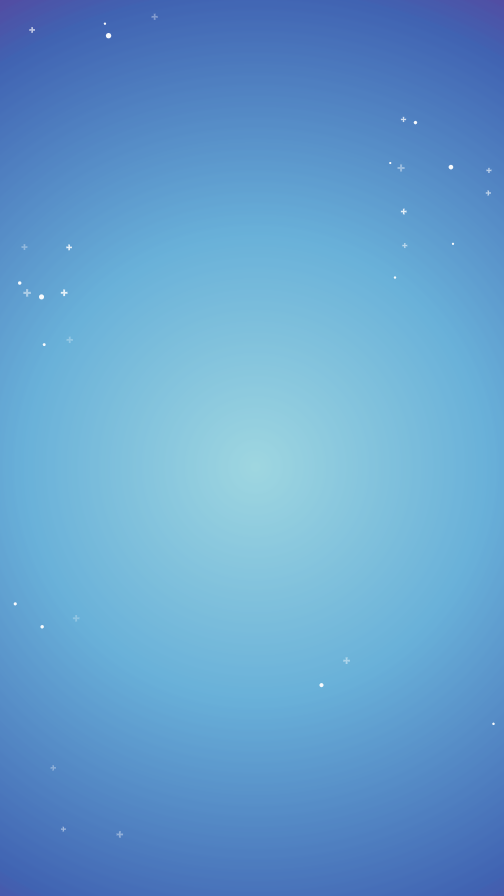
This background is drawn by a Shadertoy shader. Its source:

```glsl
// A calm night-sky backdrop: a round pale-cyan glow fading through blue to violet corners,
// built from a banded radial gradient, with small hashed dots and plus-shaped sparkles
// scattered towards the sides, more of them above the glow than below.

const vec3 GLOW_CORE   = vec3(0.620, 0.840, 0.880);
const vec3 SKY_BLUE    = vec3(0.410, 0.692, 0.850);
const vec3 DEEP_BLUE   = vec3(0.252, 0.388, 0.698);
const vec3 VIOLET_EDGE = vec3(0.325, 0.295, 0.635);
const vec2 GLOW_CENTRE = vec2(0.507, 0.479);
const int STAR_COUNT = 32;
const int UPPER_STARS = 23;

// Three pseudo-random values in 0..1 from one seed.
vec3 hash3(float seed) {
    vec3 p = fract(seed * vec3(0.1031, 0.1030, 0.0973));
    p += dot(p, p.yzx + 33.33);
    return fract((p.xxy + p.yzz) * p.zyx);
}

// Piecewise linear colour ramp; radius is in canvas heights.
vec3 skyColour(float radius) {
    vec3 colour = mix(GLOW_CORE, SKY_BLUE, clamp(radius / 0.26, 0.0, 1.0));
    colour = mix(colour, DEEP_BLUE, clamp((radius - 0.26) / 0.27, 0.0, 1.0));
    return mix(colour, VIOLET_EDGE, clamp((radius - 0.53) / 0.064, 0.0, 1.0));
}

// Soft steps that leave faint concentric rings.
float bandRadius(float radius, float width) {
    float steps = radius / width;
    float banded = floor(steps) + smoothstep(0.3, 0.7, fract(steps));
    return mix(radius, banded * width, 0.6);
}

float dotDistance(vec2 p, float size) {
    return length(p) - size;
}

float plusDistance(vec2 p, float size) {
    vec2 q = abs(p);
    q = vec2(max(q.x, q.y), min(q.x, q.y));
    vec2 d = q - size * vec2(1.0, 0.28);
    return length(max(d, 0.0)) + min(max(d.x, d.y), 0.0);
}

float coverage(float distance, float pixel) {
    return clamp(0.5 - distance / pixel, 0.0, 1.0);
}

// Star position in 0..1, drawn outward to the left and right sides.
vec2 starPosition(int index, vec3 random) {
    float side = random.z < 0.5 ? -1.0 : 1.0;
    float x = 0.5 + side * 0.48 * pow(random.x, 0.35);
    float y = index < UPPER_STARS ? mix(0.60, 0.985, random.y) : mix(0.06, 0.33, random.y);
    return vec2(x, y);
}

// Combined opacity of all stars at a point.
float starField(vec2 p, float aspect, float pixel) {
    float light = 0.0;
    for (int i = 0; i < STAR_COUNT; i++) {
        vec3 place = hash3(float(i) + 17.0);
        vec3 look = hash3(float(i) + 71.0);
        vec2 offset = p - starPosition(i, place) * vec2(aspect, 1.0);
        bool isDot = look.x < 0.35;
        float d = isDot ? dotDistance(offset, mix(0.0010, 0.0030, look.y))
                        : plusDistance(offset, mix(0.0025, 0.0042, look.y));
        float opacity = isDot ? 0.95 : mix(0.25, 0.90, look.z);
        light = max(light, opacity * coverage(d, pixel));
    }
    return light;
}

void mainImage(out vec4 fragColor, in vec2 fragCoord) {
    float pixel = 1.0 / iResolution.y;
    float aspect = iResolution.x * pixel;
    vec2 p = fragCoord * pixel;

    // Background glow
    float radius = length(p - GLOW_CENTRE * vec2(aspect, 1.0));
    vec3 colour = skyColour(bandRadius(radius, 0.012));

    // Stars on top
    colour = mix(colour, vec3(1.0), starField(p, aspect, pixel));
    fragColor = vec4(colour, 1.0);
}
```
